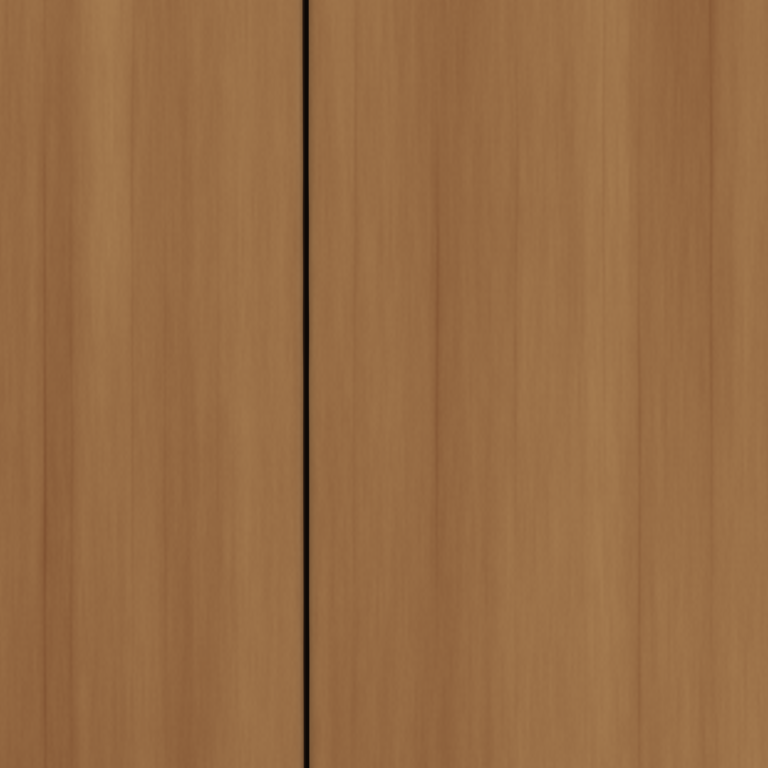
Reproduce this texture procedurally as a Shadertoy shader.

```glsl
#define WOOD_MID vec3(0.600, 0.430, 0.272)
#define TONE_STEP vec3(0.037, 0.042, 0.031)
#define GAP_COLOR vec3(0.075, 0.047, 0.030)
#define GAP_X 0.3985
#define GAP_HALF_WIDTH 0.0038
#define GRAIN_STRENGTH 0.50
#define FIBRE_STRENGTH 0.42
#define SPECKLE_STRENGTH 0.32

float hash(vec2 p) {
    return fract(sin(dot(p, vec2(127.1, 311.7))) * 43758.5453);
}

float noise(vec2 p) {
    vec2 cell = floor(p);
    vec2 f = fract(p);
    f = f * f * (3.0 - 2.0 * f);
    float low = mix(hash(cell), hash(cell + vec2(1.0, 0.0)), f.x);
    float high = mix(hash(cell + vec2(0.0, 1.0)), hash(cell + 1.0), f.x);
    return mix(low, high, f.y);
}

float bell(float d, float width) {
    d /= width;
    return exp(-d * d);
}

// Broad vertical bands: x, width, tone at the bottom, tone at the top
float broadBands(vec2 uv) {
    const vec4 bands[11] = vec4[11](
        vec4(0.02, 0.030, -0.7, 0.0),
        vec4(0.08, 0.030, -0.9, -0.5),
        vec4(0.14, 0.030, -0.3, 0.8),
        vec4(0.24, 0.045, -0.8, -0.2),
        vec4(0.34, 0.035, 0.3, 0.5),
        vec4(0.45, 0.035, -0.5, 0.4),
        vec4(0.57, 0.050, -0.8, -0.4),
        vec4(0.69, 0.040, 0.5, 0.1),
        vec4(0.79, 0.040, 0.7, 0.9),
        vec4(0.89, 0.045, 0.2, -0.9),
        vec4(0.97, 0.035, 0.6, 0.3));
    float tone = 0.0;
    for (int i = 0; i < 11; i++) {
        vec4 b = bands[i];
        tone += bell(uv.x - b.x, b.y) * mix(b.z, b.w, uv.y);
    }
    return tone;
}

// Dark growth lines: x, centre height, half length, depth
float growthLines(vec2 uv) {
    const vec4 lines[11] = vec4[11](
        vec4(0.058, 0.35, 0.55, 1.0),
        vec4(0.093, 0.40, 0.45, 0.5),
        vec4(0.173, 0.65, 0.50, 0.6),
        vec4(0.216, 0.45, 0.40, 0.4),
        vec4(0.284, 0.45, 0.35, 0.4),
        vec4(0.462, 0.70, 0.45, 0.5),
        vec4(0.569, 0.52, 0.25, 0.9),
        vec4(0.672, 0.55, 0.40, 0.5),
        vec4(0.786, 0.80, 0.35, 0.6),
        vec4(0.832, 0.30, 0.45, 0.9),
        vec4(0.926, 0.75, 0.50, 0.9));
    float wobble = 0.003 * (noise(vec2(uv.x * 9.0, uv.y * 5.0)) - 0.5);
    float depth = 0.0;
    for (int i = 0; i < 11; i++) {
        vec4 l = lines[i];
        float d = uv.x + wobble - l.x;
        float profile = bell(d, 0.0024) + 0.35 * bell(d, 0.010);
        depth += l.w * profile * bell(uv.y - l.y, l.z);
    }
    return depth;
}

// Long fibres, from coarse streaks to thin threads
float grain(vec2 uv) {
    float sum = 0.0;
    float weight = 1.0;
    vec2 freq = vec2(38.0, 1.3);
    for (int i = 0; i < 4; i++) {
        sum += weight * (noise(uv * freq + float(i) * 17.3) - 0.5);
        freq *= vec2(1.8, 2.0);
        weight *= 0.8;
    }
    return sum;
}

void mainImage(out vec4 fragColor, in vec2 fragCoord) {
    vec2 uv = fragCoord / iResolution.xy;

    // Wood tone
    float tone = broadBands(uv);
    tone += GRAIN_STRENGTH * grain(uv);
    tone += FIBRE_STRENGTH * (noise(uv * vec2(240.0, 22.0)) - 0.5);
    tone += SPECKLE_STRENGTH * (noise(uv * vec2(310.0, 190.0)) - 0.5);
    tone += 0.35 * (noise(uv * vec2(7.0, 4.0)) - 0.5);
    tone -= 1.05 * growthLines(uv);
    vec3 color = WOOD_MID + TONE_STEP * tone;

    // Gap between the boards, with a lit left lip and a soft shadow
    float gapDist = uv.x - GAP_X + 0.0012 * (uv.y - 0.5);
    float edge = max(0.0012, 0.75 / iResolution.x);
    float halfWidth = GAP_HALF_WIDTH + 0.0006 * (noise(vec2(3.0, uv.y * 14.0)) - 0.5);
    color += 0.025 * bell(gapDist + 0.009, 0.003);
    color *= 1.0 - 0.22 * bell(gapDist, 0.0085);
    float gap = 1.0 - smoothstep(halfWidth - edge, halfWidth + edge, abs(gapDist));
    vec3 gapColor = mix(GAP_COLOR * 2.2, GAP_COLOR * 0.7, smoothstep(-0.004, 0.0, gapDist));
    color = mix(color, gapColor, gap);

    fragColor = vec4(clamp(color, 0.0, 1.0), 1.0);
}
```
